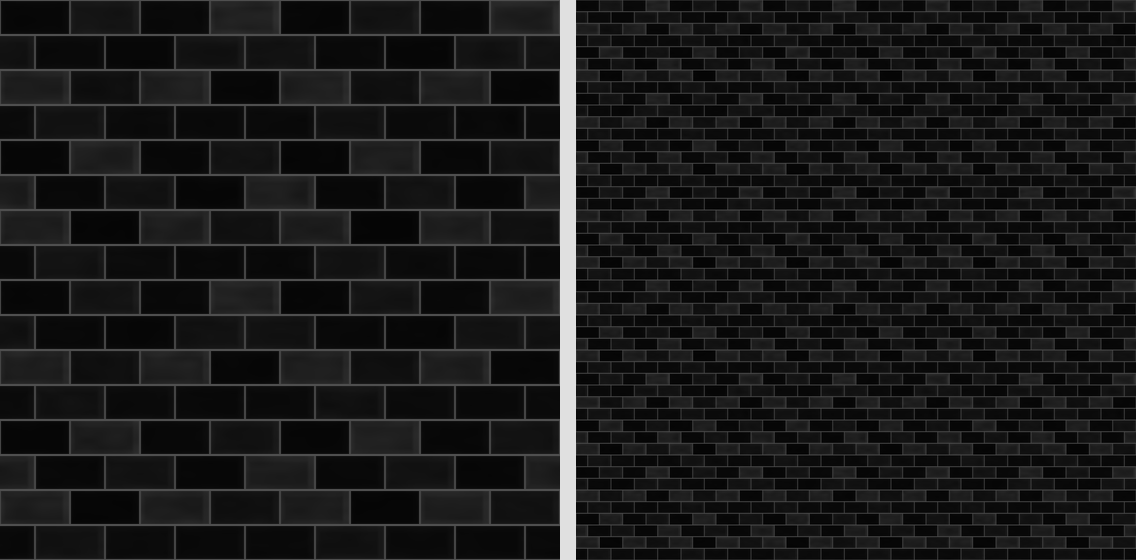
Left: one tile. Right: repeated 3 by 3.
Reproduce this texture procedurally as a Shadertoy shader.

```glsl
// Glossy black wall tiles in running bond, 8 across and 16 down, with thin grey grout.
// Each tile takes a shade from a 4 by 8 cycle, then gets a soft bevelled rim
// and a cloudy glaze made of value noise that wraps at the canvas edges.

const vec2 TILES = vec2(8.0, 16.0);
const float GROUT_HALF_WIDTH = 0.0019;
const float GROUT_ACROSS = 0.31;
const float GROUT_UPRIGHT = 0.265;

// Tile brightness: one vec4 per course, four tiles each, from the top down.
const vec4 SHADES[8] = vec4[8](
    vec4(0.026, 0.076, 0.032, 0.120),
    vec4(0.034, 0.026, 0.068, 0.066),
    vec4(0.116, 0.056, 0.116, 0.027),
    vec4(0.066, 0.040, 0.034, 0.038),
    vec4(0.024, 0.114, 0.030, 0.068),
    vec4(0.032, 0.070, 0.028, 0.112),
    vec4(0.114, 0.022, 0.116, 0.062),
    vec4(0.068, 0.040, 0.032, 0.034));

float hash(vec2 p) {
    vec3 q = fract(vec3(p.xyx) * 0.1031);
    q += dot(q, q.yzx + 33.33);
    return fract((q.x + q.y) * q.z);
}

// Value noise that repeats after 'period' cells.
float wrapNoise(vec2 p, vec2 period) {
    vec2 cell = floor(p);
    vec2 f = fract(p);
    f = f * f * (3.0 - 2.0 * f);
    vec2 a = mod(cell, period);
    vec2 b = mod(cell + 1.0, period);
    return mix(mix(hash(a), hash(vec2(b.x, a.y)), f.x),
               mix(hash(vec2(a.x, b.y)), hash(b), f.x), f.y);
}

// Cloudy glaze around zero: broad smudges plus flatter streaks.
float glaze(vec2 uv) {
    vec2 broad = vec2(24.0, 32.0);
    vec2 streak = vec2(32.0, 80.0);
    return 0.65 * wrapNoise(uv * broad, broad)
         + 0.35 * wrapNoise(uv * streak, streak) - 0.5;
}

float boxDistance(vec2 p, vec2 low, vec2 high) {
    vec2 d = abs(p - 0.5 * (low + high)) - 0.5 * (high - low);
    return length(max(d, 0.0)) + min(max(d.x, d.y), 0.0);
}

// Rim lift for a tile spanning 2 by 1, strongest on the right side.
float bevel(vec2 p) {
    float rim = smoothstep(-0.05, 0.06, boxDistance(p, vec2(0.14, 0.20), vec2(1.78, 0.85)));
    float rightSide = smoothstep(1.74, 1.86, p.x);
    return rim * (0.17 + 0.17 * rightSide);
}

float coverage(float dist, float halfWidth, float pixel) {
    return clamp((halfWidth - dist) / pixel + 0.5, 0.0, 1.0);
}

void mainImage(out vec4 fragColor, in vec2 fragCoord) {
    vec2 uv = fragCoord / iResolution.xy;
    uv.y = 1.0 - uv.y;
    vec2 pixel = 1.0 / iResolution.xy;

    // Running bond: every second course shifts by half a tile.
    vec2 grid = uv * TILES;
    float course = floor(grid.y);
    grid.x -= 0.5 * mod(course, 2.0);
    vec2 local = fract(grid);
    float column = mod(floor(grid.x), 4.0);

    // Tile face.
    float shade = SHADES[int(mod(course, 8.0))][int(column)];
    float face = shade * (1.0 + bevel(local * vec2(2.0, 1.0)) + 0.42 * glaze(uv));

    // Grout, with a faint glow on the tile edges beside it.
    vec2 edge = min(local, 1.0 - local) / TILES;
    float glow = exp(-min(edge.x, edge.y) / 0.0016);
    float value = face + 0.08 * glow;
    value = mix(value, GROUT_UPRIGHT, coverage(edge.x, GROUT_HALF_WIDTH, pixel.x));
    value = mix(value, GROUT_ACROSS, coverage(edge.y, GROUT_HALF_WIDTH, pixel.y));

    fragColor = vec4(vec3(value), 1.0);
}
```
